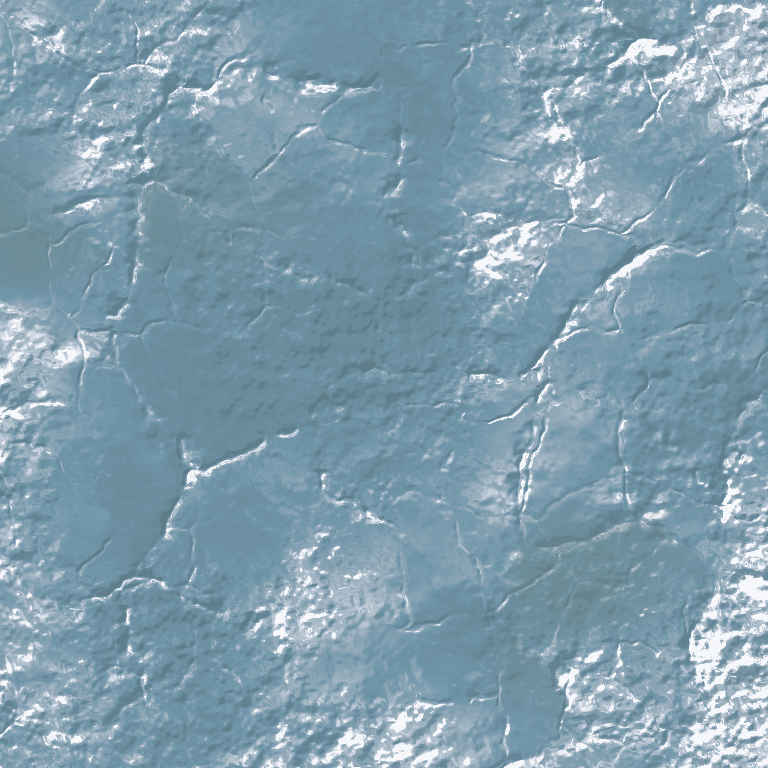
A Shadertoy shader for this texture:

```glsl
// Draws a sheet of rippled blue ice with cracked facets and white glints.

const vec3 DEEP = vec3(0.40, 0.53, 0.58);
const vec3 BLUE = vec3(0.44, 0.59, 0.67);
const vec3 HAZE = vec3(0.55, 0.65, 0.71);
const vec3 PALE = vec3(0.66, 0.73, 0.78);
const vec3 SILVER = vec3(0.78, 0.82, 0.87);
const vec3 WHITE = vec3(0.96, 0.97, 0.98);
const vec3 OLIVE = vec3(0.44, 0.54, 0.56);
const float LARGE = 4.2;  // large facets across the canvas
const float SMALL = 8.5;  // small facets across the canvas

float hash(vec2 p) {
    return fract(sin(dot(p, vec2(127.1, 311.7))) * 43758.5453);
}

vec2 hash2(vec2 p) {
    return vec2(hash(p), hash(p + 57.3));
}

float noise(vec2 p) {
    vec2 cell = floor(p);
    vec2 f = fract(p);
    f = f * f * f * (f * (f * 6.0 - 15.0) + 10.0);
    float low = mix(hash(cell), hash(cell + vec2(1, 0)), f.x);
    float high = mix(hash(cell + vec2(0, 1)), hash(cell + vec2(1, 1)), f.x);
    return mix(low, high, f.y);
}

// Layered noise, each octave turned to hide the lattice
float fbm(vec2 p, int octaves) {
    float sum = 0.0, weight = 0.5, total = 0.0;
    for (int i = 0; i < octaves; i++) {
        sum += weight * noise(p);
        total += weight;
        weight *= 0.5;
        p = mat2(1.6, 1.2, -1.2, 1.6) * p + 17.7;
    }
    return sum / total;
}

// Voronoi facets: x = distance to the border, y = slanted facet value around 0
vec2 facets(vec2 p) {
    vec2 base = floor(p);
    vec2 nearest = vec2(8.0), second = vec2(8.0), id = base;
    for (int y = -2; y <= 2; y++) {
        for (int x = -2; x <= 2; x++) {
            vec2 cell = base + vec2(x, y);
            vec2 offset = cell + 0.1 + 0.8 * hash2(cell) - p;
            if (dot(offset, offset) < dot(nearest, nearest)) {
                second = nearest;
                nearest = offset;
                id = cell;
            } else if (dot(offset, offset) < dot(second, second)) {
                second = offset;
            }
        }
    }
    float gap = dot(second, second) - dot(nearest, nearest);
    float slant = dot(nearest, hash2(id + 3.7) - 0.5);
    return vec2(0.5 * gap / length(second - nearest), hash(id + 9.1) - 0.5 + slant);
}

// Bends straight facet borders into ragged cracks
vec2 warp(vec2 p) {
    vec2 broad = vec2(fbm(p * 5.0, 2), fbm(p * 5.0 + 31.0, 2)) - 0.5;
    vec2 ragged = vec2(fbm(p * 30.0, 3), fbm(p * 30.0 + 13.0, 3)) - 0.5;
    return p + 0.12 * broad + 0.026 * ragged;
}

// Crack profile: a narrow raised rim of the given width
float rim(float edge, float width) {
    return exp(-edge * edge / (width * width));
}

// Crack strength at a place: long runs with a beaded sparkle
float crackMask(vec2 p, float seed) {
    float runs = smoothstep(0.38, 0.58, fbm(p * 5.0 + seed, 2));
    return runs * mix(0.3, 1.0, smoothstep(0.25, 0.65, noise(p * 45.0 + seed)));
}

// Ripples, frosted more strongly beside the cracks, with raised crack rims
float height(vec2 p, float rough) {
    vec2 bent = warp(p);
    float largeEdge = facets(bent * LARGE).x / LARGE;
    float smallEdge = facets(bent * SMALL + 5.0).x / SMALL;
    float largeMask = crackMask(p, 4.0);
    float frost = 0.35 * rim(largeEdge, 0.014) * largeMask;
    float ripples = (rough + frost) * fbm(p * vec2(34.0, 38.0), 3);
    float large = rim(largeEdge, 0.005) * largeMask;
    float small = rim(smallEdge, 0.004) * crackMask(p, 43.0);
    return ripples + 0.14 * large + 0.09 * small;
}

vec2 slopeAt(vec2 p, float rough, float reach) {
    float here = height(p, rough);
    float right = height(p + vec2(reach, 0.0), rough);
    float above = height(p + vec2(0.0, reach), rough);
    return (vec2(right, above) - here) / reach;
}

// Colour ramp from deep water to white glare, tone from 0 to 1
vec3 iceRamp(float tone) {
    float t = clamp(tone, 0.0, 1.0) * 5.0;
    vec3 color = mix(DEEP, BLUE, clamp(t, 0.0, 1.0));
    color = mix(color, HAZE, clamp(t - 1.0, 0.0, 1.0));
    color = mix(color, PALE, clamp(t - 2.0, 0.0, 1.0));
    color = mix(color, SILVER, clamp(t - 3.0, 0.0, 1.0));
    return mix(color, WHITE, clamp(t - 4.0, 0.0, 1.0));
}

void mainImage(out vec4 fragColor, in vec2 fragCoord) {
    vec2 p = fragCoord / iResolution.y;

    // Broad sheen that steps sharply from facet to facet
    vec2 bent = warp(p);
    vec2 plate = facets(bent * LARGE);
    vec2 chip = facets(bent * SMALL + 5.0);
    float steps = 1.5 * plate.y * smoothstep(0.0, 0.025, plate.x);
    steps += 0.7 * chip.y * smoothstep(0.0, 0.04, chip.x);
    float sheen = min(4.4 * (fbm(p * 4.2 + 2.0, 2) - 0.5) + steps, 1.25);

    // Rippled areas alternate with calm windows
    float patchiness = smoothstep(0.32, 0.62, fbm(p * 5.5 + 71.0, 2));
    float rough = mix(0.15, 0.55, patchiness) + 0.3 * clamp(sheen, 0.0, 1.0);
    vec2 slope = slopeAt(p, rough, 0.0016);

    // Directional light plus a curling reflection of the surroundings
    float light = 0.072 * dot(slope, vec2(-0.6, 0.8));
    float reflection = noise(slope * 0.14 + p * 13.0) - 0.5;
    float veil = fbm(p * vec2(20.0, 30.0) + slope * 0.05, 3) - 0.5;
    float glint = rim(plate.x / LARGE, 0.0035) * crackMask(p, 4.0);
    glint += 0.6 * rim(chip.x / SMALL, 0.0025) * crackMask(p, 43.0);
    float glow = sheen + clamp(light, -1.6, 1.8) + 1.3 * reflection;
    glow += 1.3 * veil + 0.9 * glint;
    vec3 color = iceRamp(0.27 * exp(0.72 * glow));

    // Shaded ripple sides and faint olive depths
    color *= 1.0 - 0.09 * smoothstep(0.3, 1.4, -light);
    float olive = smoothstep(0.56, 0.75, noise(p * 4.0 + 88.0));
    color = mix(color, OLIVE, 0.35 * olive * smoothstep(0.2, -1.0, sheen));
    fragColor = vec4(color, 1.0);
}
```
